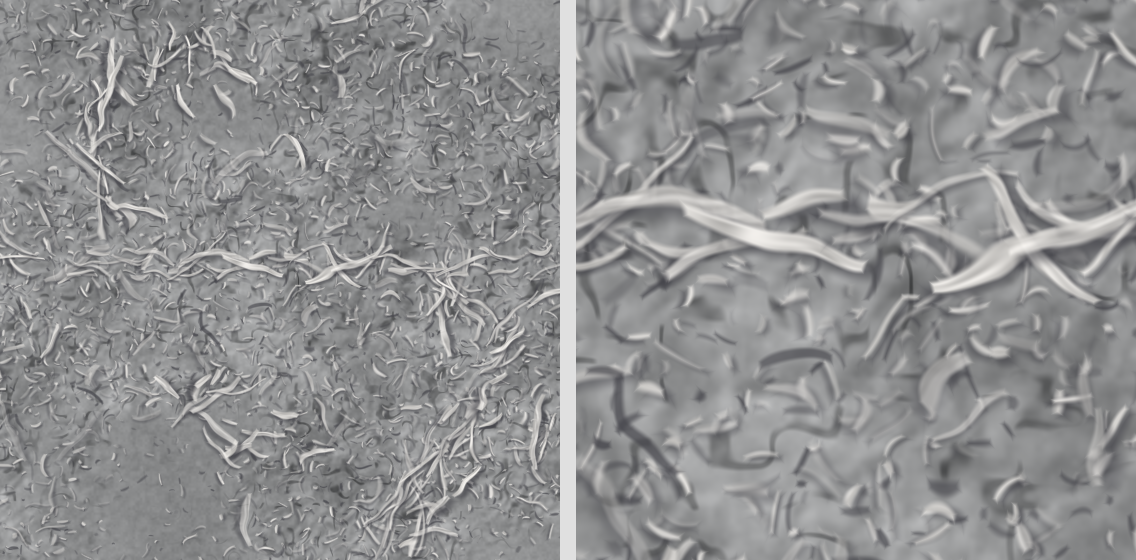
Left, the full canvas; right, a detail of the centre.
Reproduce this texture procedurally as a three.js fragment shader.

```glsl
// Grey bare soil littered with fine chips, dark crevices and pale straw strands.
#define GROUND vec3(0.556, 0.560, 0.563)
#define STRAW vec3(0.89, 0.88, 0.865)
#define SHADOW vec3(0.26, 0.26, 0.285)
#define SOFTNESS 0.0019
#define SHADOW_DEPTH 0.72
#define GRAIN 0.08
#define RELIEF 0.16
#define BLOTCH 0.24
#define CREVICE 0.17
#define CURL 0.65
#define WARP 0.012

varying vec2 vUv;

const float PI = 3.14159;

float hash(vec2 p) {
  p = fract(p * vec2(0.1031, 0.1137));
  p += dot(p, p.yx + 33.33);
  return fract((p.x + p.y) * p.x * 17.3);
}

vec4 hash4(vec2 p) {
  return vec4(hash(p + 3.1), hash(p + 47.7), hash(p + 91.3), hash(p + 153.9));
}

float noise(vec2 p) {
  vec2 i = floor(p), f = fract(p);
  f = f * f * (3.0 - 2.0 * f);
  return mix(mix(hash(i), hash(i + vec2(1.0, 0.0)), f.x),
             mix(hash(i + vec2(0.0, 1.0)), hash(i + 1.0), f.x), f.y);
}

// Litter cover: patchy, with swept ground at the bottom and a top corner
float cover(vec2 p) {
  float patches = 0.6 * noise(p * 5.0 + 7.0) + 0.4 * noise(p * 13.0 + 31.0);
  float swept = smoothstep(0.05, 0.24, length(p - vec2(0.29, 0.09)))
              * smoothstep(0.02, 0.16, length(p - vec2(0.94, 0.98)));
  return mix(0.12, 1.0, smoothstep(0.2, 0.5, patches) * swept);
}

// Coverage of a tapered strand bent along a parabola
float blade(vec2 q, float len, float bend, float width, float soft) {
  float t = q.x / len;
  float off = abs(q.y - bend * len * (t * t - 0.35));
  float d = off / sqrt(1.0 + 4.0 * bend * bend * t * t);
  float w = width * (1.0 - 0.45 * min(t * t, 1.0));
  return 1.0 - smoothstep(-soft, soft, max(d - w, abs(q.x) - len));
}

// Paints one strand over its soft shadow; a dark one is a bare crevice
void strand(inout vec3 col, vec2 q, float angle, float len, float bend,
            float width, float light, bool dark) {
  float reach = 1.3 * len + 0.018;
  if (dot(q, q) > reach * reach) return;
  float c = cos(angle), s = sin(angle);
  mat2 turn = mat2(c, -s, s, c);
  vec2 r = turn * q;
  float body = blade(r, len, bend, width, SOFTNESS);
  if (dark) {
    col = mix(col, SHADOW, body * light * 0.8);
    return;
  }
  vec2 shift = vec2(1.6 * sin(len * 3000.0), -0.8) * (0.0014 + 0.8 * width);
  float shade = blade(turn * (q - shift), len, bend, width * 1.2, SOFTNESS + 0.6 * width);
  float fibre = noise(vec2(r.x * 45.0, r.y * 340.0) + len * 900.0);
  col = mix(col, SHADOW, shade * SHADOW_DEPTH * (0.25 + 0.6 * light));
  col = mix(col, STRAW * (0.80 + 0.32 * fibre), body * light);
}

// Jittered grid of strands; darkShare of them are crevices
void scatter(inout vec3 col, vec2 p, float cells, float width, float share,
             float darkShare, float seed) {
  vec2 home = floor(p * cells);
  for (int j = -1; j <= 1; j++) {
    for (int i = -1; i <= 1; i++) {
      vec2 id = home + vec2(float(i), float(j));
      vec4 a = hash4(id + seed), b = hash4(id + seed + 211.0);
      vec2 at = (id + a.xy) / cells;
      if (b.x < share * cover(at)) {
        float len = mix(0.2, 0.75, b.y * b.y) / cells;
        strand(col, p - at, a.z * PI, len, (a.w - 0.5) * CURL, width * mix(0.6, 1.4, b.z),
               mix(0.15, 0.95, b.w), hash(id + seed + 97.0) < darkShare);
      }
    }
  }
}

// Strands raked together along a line; wild is the spread of their headings
void bundle(inout vec3 col, vec2 p, vec2 from, vec2 along, float spread, float wild,
            float count, float seed) {
  float heading = atan(along.y, along.x);
  vec2 side = vec2(-sin(heading), cos(heading));
  for (int i = 0; i < 40; i++) {
    if (float(i) >= count) break;
    vec2 id = vec2(float(i) * 7.0 + 1.0, seed);
    vec4 a = hash4(id), b = hash4(id + 67.0);
    vec2 at = from + along * (float(i) + a.x) / count + side * (a.y - 0.5) * spread;
    float swing = (a.z - 0.5) * (b.x > 0.75 ? 2.8 : wild);
    strand(col, p - at, heading + swing, mix(0.016, 0.068, b.y * b.y), (a.w - 0.5) * CURL,
           mix(0.0023, 0.0066, b.z * b.z), mix(0.55, 1.0, b.w), false);
  }
}

void main() {
  vec2 p = vUv;
  vec2 wobble = vec2(noise(p * 36.0), noise(p * 36.0 + 57.0)) - 0.5;
  vec2 bent = p + WARP * wobble;
  float litter = cover(p);

  // Soil: broad tone, blotches, soft grain and small lit lumps
  float lumps = noise(bent * 90.0) - noise(bent * 90.0 + vec2(-0.28, 0.35));
  float grain = 0.6 * noise(p * 110.0 + 19.0) + 0.4 * noise(p * 230.0) - 0.5;
  float blotch = 0.5 * noise(p * 15.0 + 5.0) + 0.5 * noise(bent * 36.0 + 23.0) - 0.5;
  vec3 col = GROUND + 0.08 * (noise(p * 6.0 + 3.0) - 0.5) + GRAIN * grain;
  col += (RELIEF * lumps + BLOTCH * blotch) * litter;

  // Broken curly cracks along the contours of a noise
  float contour = abs(noise(bent * 48.0 + 61.0) - 0.5);
  float broken = smoothstep(0.45, 0.70, noise(p * 62.0 + 83.0));
  col -= CREVICE * (1.0 - smoothstep(0.02, 0.13, contour)) * broken * litter;

  // Litter from fine chips up to long stalks, then tufts and raked rows
  scatter(col, bent, 70.0, 0.0016, 0.55, 0.40, 11.0);
  scatter(col, bent, 46.0, 0.0021, 0.58, 0.30, 401.0);
  scatter(col, bent, 23.0, 0.0029, 0.55, 0.18, 823.0);
  scatter(col, bent, 10.0, 0.0046, 0.45, 0.0, 1279.0);
  for (int k = 0; k < 13; k++) {
    vec4 h = hash4(vec2(float(k) * 13.0, 71.0));
    vec2 along = 0.11 * vec2(cos(h.z * PI), sin(h.z * PI));
    bundle(col, bent, h.xy, along, 0.06, 1.6, 7.0, 100.0 + float(k) * 3.0);
  }
  bundle(col, bent, vec2(0.10, 0.525), vec2(0.90, 0.01), 0.045, 0.8, 40.0, 5.0);
  bundle(col, bent, vec2(0.66, 0.03), vec2(0.28, 0.40), 0.06, 0.8, 36.0, 29.0);

  gl_FragColor = vec4(clamp(col, 0.0, 1.0), 1.0);
}
```
